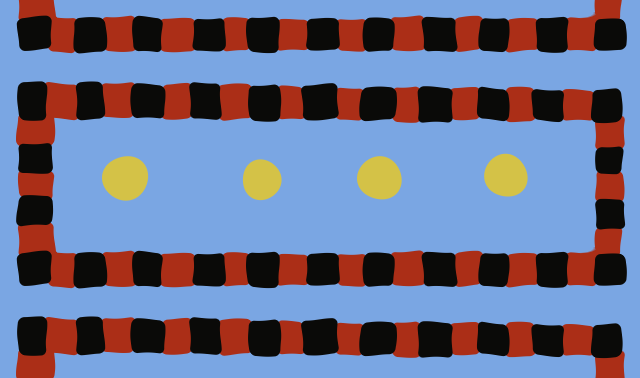
Give the GLSL for this pattern, as a Shadertoy shader.

```glsl
// Stacked frames of alternating red and black blocks, each holding four yellow dots, on blue.

const float VIEW_HEIGHT = 4.52;   // canvas height in pattern units
const float FRAME_PERIOD = 2.81;
const vec2 FRAME_CENTER = vec2(3.86, 2.31);

const vec3 BLUE = vec3(0.48, 0.65, 0.89);
const vec3 RED = vec3(0.67, 0.18, 0.09);
const vec3 BLACK = vec3(0.04, 0.04, 0.03);
const vec3 YELLOW = vec3(0.83, 0.76, 0.28);

const vec4 DOT_X = vec4(-2.36, -0.73, 0.68, 2.19);
const vec4 DOT_Y = vec4(0.08, 0.06, 0.08, 0.11);
const vec4 DOT_RADIUS = vec4(0.27, 0.237, 0.262, 0.257);

float hash(vec2 p) {
    return fract(sin(dot(p, vec2(127.1, 311.7))) * 43758.5453);
}

float jitter(float id, float seed) {
    return hash(vec2(id, seed)) - 0.5;
}

float roundBox(vec2 p, vec2 halfSize, float radius) {
    vec2 q = abs(p) - halfSize + radius;
    return length(max(q, 0.0)) + min(max(q.x, q.y), 0.0) - radius;
}

// Uneven joint before block i; black blocks are a little wider, the run's ends stay put
float jointAt(float i, float count, float parity, float seed) {
    float bias = mod(i + parity, 2.0) < 0.5 ? -0.04 : 0.04;
    float inner = step(0.5, i) * step(i, count - 0.5);
    return i + inner * (bias + 0.2 * jitter(i, seed));
}

// Distances to the (red, black) blocks of a run along x, from x = 0 to runLength
vec2 blockRun(vec2 p, float runLength, float count, float halfWidth, float parity, float seed) {
    vec2 dist = vec2(1e3);
    float pitch = runLength / count;
    for (float i = 0.0; i < count; i++) {
        bool isBlack = mod(i + parity, 2.0) < 0.5;
        float a = pitch * jointAt(i, count, parity, seed);
        float b = pitch * jointAt(i + 1.0, count, parity, seed);
        vec2 q = p - vec2(0.5 * (a + b), 0.025 * jitter(i, seed + 3.0));
        q.x += q.y * 0.1 * jitter(i, seed + 5.0);
        q.y += q.x * 0.1 * jitter(i, seed + 7.0);
        vec2 halfSize = vec2(0.5 * (b - a), halfWidth + 0.025 * jitter(i, seed + 9.0));
        if (isBlack) {
            dist.y = min(dist.y, roundBox(q, halfSize + vec2(0.005, 0.0), 0.07));
        } else {
            halfSize.x += 0.035;   // tuck under the black neighbours
            dist.x = min(dist.x, roundBox(q, halfSize, 0.07));
        }
    }
    return dist;
}

// Concave corner filling; q points away from the corner
float fillet(vec2 q, vec2 size) {
    vec2 s = q / size;
    float square = max(max(-s.x, -s.y) - 0.5, max(s.x, s.y) - 1.0);
    return max(square, 1.0 - length(min(s, 1.0) - 1.0)) * size.y;
}

// Distances to the (red, black) parts of one frame
vec2 frameBlocks(vec2 p) {
    vec2 top = blockRun(vec2(p.x + 3.64, p.y - 0.98 + 0.0095 * p.x),
                        7.21, 21.0, 0.205 - 0.004 * p.x, 0.0, 11.0);
    vec2 bottom = blockRun(p + vec2(3.64, 1.01), 7.26, 21.0, 0.198, 0.0, 29.0);
    vec2 left = blockRun(vec2(p.y + 0.82, p.x + 3.435), 1.65, 5.0, 0.217, 1.0, 43.0);
    vec2 right = blockRun(vec2(p.y + 0.84, p.x - 3.425), 1.62, 5.0, 0.165, 1.0, 61.0);
    vec2 dist = min(min(top, bottom), min(left, right));
    // Red flares where the sides meet the bottom row
    dist.x = min(dist.x, fillet(p + vec2(3.22, 0.82), vec2(0.08)));
    dist.x = min(dist.x, fillet(vec2(3.26 - p.x, p.y + 0.83), vec2(0.42, 0.09)));
    return dist;
}

// Hand-cut discs with lobed outlines
float dots(vec2 p) {
    float dist = 1e3;
    for (int i = 0; i < 4; i++) {
        vec2 q = p - vec2(DOT_X[i], DOT_Y[i]);
        float angle = atan(q.y, q.x);
        float phase = 6.2832 * hash(vec2(float(i), 83.0));
        float lobes = 0.025 * sin(2.0 * angle + phase) + 0.025 * sin(3.0 * angle - phase);
        dist = min(dist, length(q) - DOT_RADIUS[i] * (1.0 + lobes));
    }
    return dist;
}

vec3 paint(vec3 base, vec3 ink, float dist, float pixel) {
    return mix(base, ink, clamp(0.5 - dist / pixel, 0.0, 1.0));
}

void mainImage(out vec4 fragColor, in vec2 fragCoord) {
    float pixel = VIEW_HEIGHT / iResolution.y;
    vec2 p = fragCoord * pixel - FRAME_CENTER;
    p.y = mod(p.y + 0.5 * FRAME_PERIOD, FRAME_PERIOD) - 0.5 * FRAME_PERIOD;

    // Slight wander of the block outlines
    vec2 wobbled = p + 0.01 * sin(p.yx * vec2(13.0, 11.0) + p * vec2(5.0, 3.0));
    vec2 blocks = frameBlocks(wobbled);

    vec3 color = paint(BLUE, YELLOW, dots(p), pixel);
    color = paint(color, RED, blocks.x, pixel);
    color = paint(color, BLACK, blocks.y, pixel);
    fragColor = vec4(color, 1.0);
}
```
